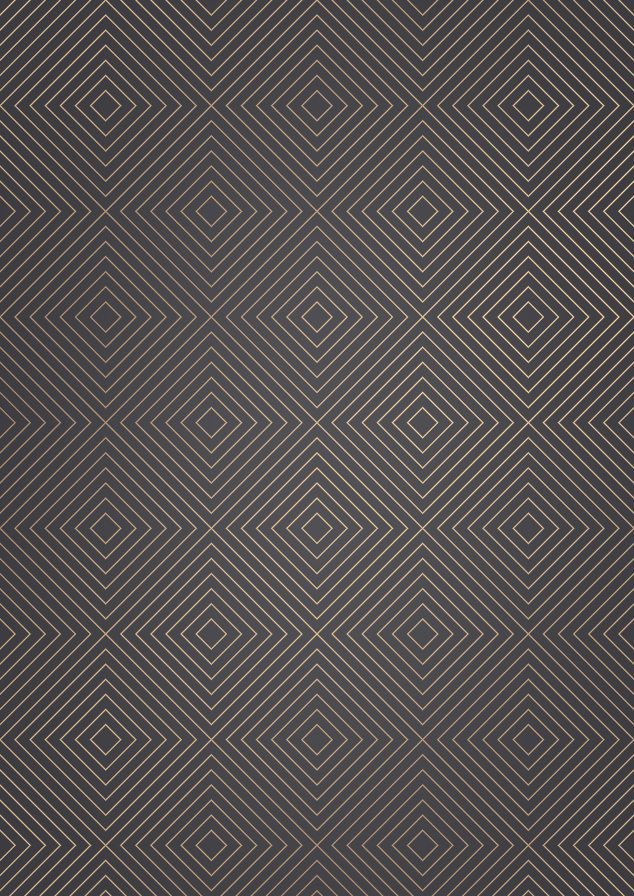
Reproduce this pattern procedurally as a WebGL 1 fragment shader.

```glsl
precision highp float;
// Fine gold lines form nested diamonds on a charcoal ground.
// Turning the plane by 45 degrees makes each diamond a unit square, whose
// rings come from a max-norm distance; sines give the gold a foil sheen.

#define REPEATS_ACROSS 3.0
#define RINGS 7.0
#define LINE_WIDTH 0.0058
#define GROUND_CENTRE vec3(0.315, 0.315, 0.333)
#define GROUND_EDGE vec3(0.235, 0.233, 0.252)
#define GOLD_DULL vec3(0.71, 0.57, 0.43)
#define GOLD_BRIGHT vec3(0.98, 0.84, 0.63)
#define SHEEN_PERIOD 1.33

uniform vec2 u_resolution;

const float TAU = 6.2831853;

// Signed distance to the centre of the nearest ring, in repeats.
float ringDistance(vec2 p) {
  vec2 turned = vec2(p.x + p.y, p.x - p.y);
  vec2 fromCentre = abs(fract(turned + 0.5) - 0.5);
  float radius = max(fromCentre.x, fromCentre.y) * 2.0 * RINGS;
  float ring = max(floor(radius + 0.5), 1.0);
  return (radius - ring) / (2.0 * RINGS * sqrt(2.0));
}

// Share of a pixel covered by a line, exact even for hairlines.
float lineCoverage(float dist, float width, float pixel) {
  float lower = clamp(dist - 0.5 * width, -0.5 * pixel, 0.5 * pixel);
  float upper = clamp(dist + 0.5 * width, -0.5 * pixel, 0.5 * pixel);
  return (upper - lower) / pixel;
}

// Broad diagonal bands of light, from 0 (dull) to 1 (bright).
float foilSheen(vec2 p) {
  float band = cos(TAU * (p.x + p.y - SHEEN_PERIOD) / SHEEN_PERIOD);
  float drift = sin(TAU * (0.45 * p.x - 0.22 * p.y) - 0.35);
  return clamp(0.5 + 0.32 * band + 0.2 * drift, 0.0, 1.0);
}

// Charcoal that darkens softly towards the edges.
vec3 groundColour(vec2 uv) {
  vec2 offset = (uv - vec2(0.52, 0.48)) * vec2(1.1, 0.9);
  return mix(GROUND_CENTRE, GROUND_EDGE, smoothstep(0.05, 0.66, length(offset)));
}

void main() {
  // Widths of the canvas, measured from the top left corner.
  vec2 place = vec2(gl_FragCoord.x, u_resolution.y - gl_FragCoord.y) / u_resolution.x;
  float pixel = REPEATS_ACROSS / u_resolution.x;

  float dist = ringDistance(place * REPEATS_ACROSS);
  float line = lineCoverage(dist, LINE_WIDTH, pixel);

  vec3 ground = groundColour(gl_FragCoord.xy / u_resolution);
  vec3 gold = mix(GOLD_DULL, GOLD_BRIGHT, foilSheen(place));
  gl_FragColor = vec4(mix(ground, gold, line), 1.0);
}
```
